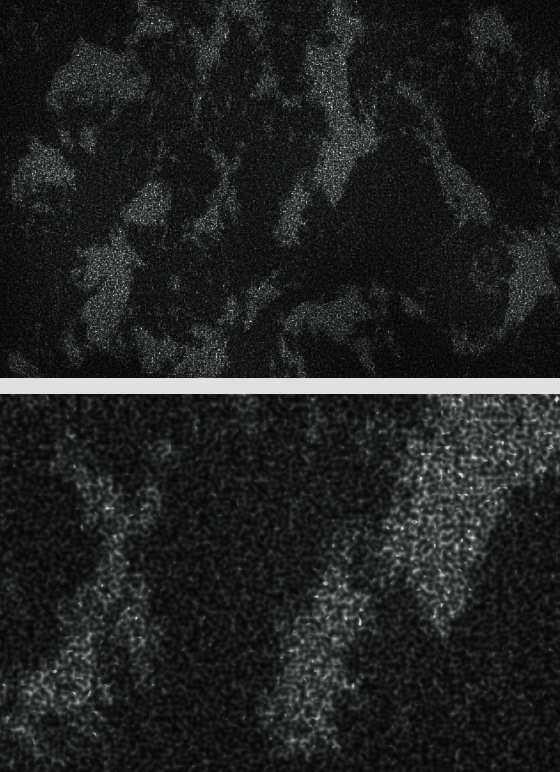
Top: the whole. Bottom: its middle third, enlarged.
Reproduce this texture procedurally as a Shadertoy shader.

```glsl
// Dark weathered plaster: ragged pale patches and small upright flakes over
// near-black stone, with gritty grain, bright specks and a soft vignette.
// Layers add up as log-brightness, so exp() gives deep darks and rare lights.

const vec3 STONE_TINT = vec3(0.965, 1.005, 1.0);
const float BASE_LOG = -2.52;

// Pseudo-random unit vector for a lattice point
vec2 randomGradient(vec2 cell) {
    vec3 h = fract(vec3(cell.xyx) * vec3(0.1031, 0.1030, 0.0973));
    h += dot(h, h.yzx + 33.33);
    float angle = 6.2832 * fract((h.x + h.y) * h.z);
    return vec2(cos(angle), sin(angle));
}

// Gradient noise, roughly -0.7 to 0.7
float gradientNoise(vec2 p) {
    vec2 cell = floor(p);
    vec2 f = p - cell;
    vec2 blend = f * f * f * (f * (f * 6.0 - 15.0) + 10.0);
    vec2 right = vec2(1.0, 0.0);
    float a = dot(randomGradient(cell), f);
    float b = dot(randomGradient(cell + right), f - right);
    float c = dot(randomGradient(cell + right.yx), f - right.yx);
    float d = dot(randomGradient(cell + 1.0), f - 1.0);
    return mix(mix(a, b, blend.x), mix(c, d, blend.x), blend.y);
}

// Sum of turned octaves; a higher gain gives a rougher outline
float fbm(vec2 p, int octaves, float gain) {
    const mat2 turn = mat2(0.8, 0.6, -0.6, 0.8);
    float sum = 0.0;
    float weight = 1.0;
    for (int i = 0; i < octaves; i++) {
        sum += weight * gradientNoise(p);
        p = turn * p * 2.03 + vec2(17.3, 9.1);
        weight *= gain;
    }
    return sum;
}

// Large worn patches with crumbling edges
float wornPatches(vec2 p, float bias) {
    vec2 warp = vec2(gradientNoise(p * 4.0 + 31.0), gradientNoise(p * 4.0 + 57.0));
    vec2 q = (p + 0.09 * warp) * vec2(5.4, 3.9);
    return smoothstep(0.04, 0.40, fbm(q + 40.0, 6, 0.64) + bias);
}

// Small upright flakes, gathered where the broad field allows
float smallFlakes(vec2 p, float bias) {
    float gate = smoothstep(-0.15, 0.3, gradientNoise(p * 3.1 + 73.0) + bias);
    float flakes = fbm(p * vec2(36.0, 21.0) + 11.0, 4, 0.7);
    return gate * smoothstep(0.12, 0.42, flakes);
}

// Fine pits and grit in log-brightness
float grit(vec2 p) {
    float fine = gradientNoise(p * 213.0 + 5.5);
    float medium = gradientNoise(p * vec2(118.0, 104.0) + 90.0);
    return 1.45 * fine + 0.8 * medium;
}

// Sparse glinting specks
float specks(vec2 p) {
    return smoothstep(0.30, 0.52, gradientNoise(p * 167.0 + 140.0));
}

// Squared distance from the middle, in canvas fractions
float edgeFalloff(vec2 uv) {
    vec2 d = (uv - vec2(0.49, 0.53)) * vec2(1.0, 0.9);
    return dot(d, d);
}

void mainImage(out vec4 fragColor, in vec2 fragCoord) {
    vec2 uv = fragCoord / iResolution.xy;
    vec2 p = fragCoord / iResolution.y;

    // Broad field and vignette steer where the surface is worn
    float falloff = edgeFalloff(uv);
    float broad = gradientNoise(p * 2.3 + 8.0);
    float bias = 0.25 * broad + 0.07 - 0.45 * falloff;

    float patches = wornPatches(p, bias);
    float flakes = smallFlakes(p, 0.3 * (uv.y - 0.5));

    // Worn stone over the base, flakes showing mainly between the patches
    float logLight = BASE_LOG + 0.6 * broad - 1.4 * falloff;
    logLight += 1.05 * patches + 0.65 * flakes * (1.0 - 0.5 * patches);

    // Grain and specks
    logLight += grit(p) + (0.65 + 0.25 * patches) * specks(p);

    vec3 color = STONE_TINT * exp(logLight);
    fragColor = vec4(min(color, vec3(0.8)), 1.0);
}
```
